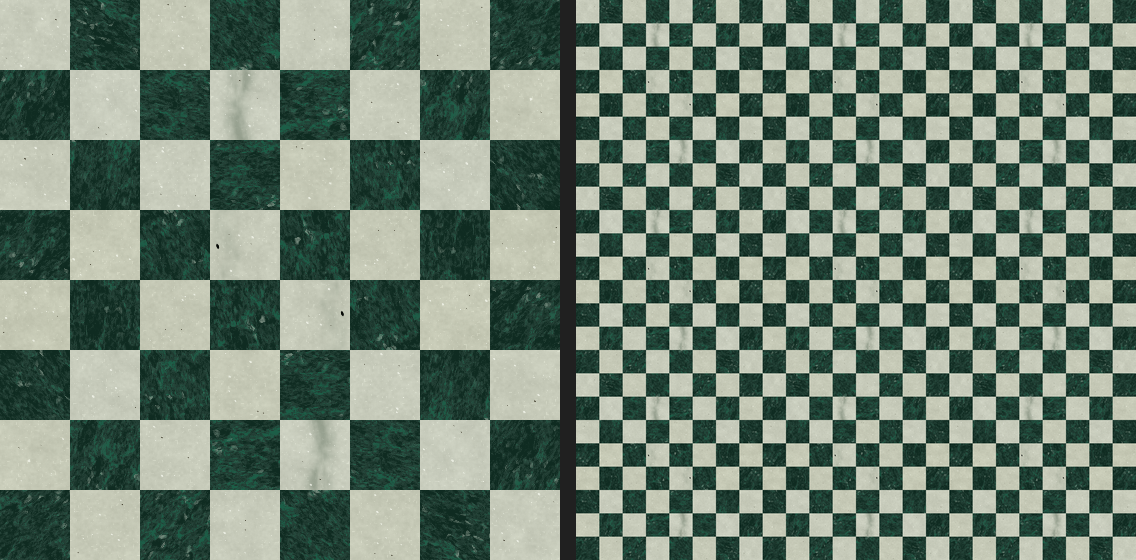
Left: one tile. Right: repeated 3 by 3.
A Shadertoy shader for this pattern:

```glsl
// Polished marble checkerboard: eight by eight tiles of deep green and pale cream stone.
// Each tile gets its own grain from hashed seeds; the lower half is the upper half turned
// by 180 degrees. Canvas edges fall on tile joints, so the floor repeats without a seam.

#define TILES 8.0
#define GREEN_DEEP vec3(0.06, 0.17, 0.13)
#define GREEN_MID vec3(0.14, 0.25, 0.21)
#define GREEN_PALE vec3(0.20, 0.36, 0.30)
#define GREEN_VIVID vec3(0.11, 0.37, 0.28)
#define CHIP_GREY vec3(0.49, 0.56, 0.51)
#define CREAM_SHADE vec3(0.74, 0.755, 0.685)
#define CREAM_LIGHT vec3(0.80, 0.815, 0.745)
#define SMOKE_GREY vec3(0.49, 0.54, 0.47)
#define SPECKS 10
#define PI 3.14159

float hash(vec2 p) {
    return fract(sin(dot(p, vec2(127.1, 311.7))) * 43758.55);
}

vec2 hash2(vec2 p) {
    return vec2(hash(p), hash(p + vec2(17.3, 5.9)));
}

float noise(vec2 p) {
    vec2 i = floor(p), f = fract(p);
    f = f * f * (3.0 - 2.0 * f);
    return mix(mix(hash(i), hash(i + vec2(1, 0)), f.x),
               mix(hash(i + vec2(0, 1)), hash(i + vec2(1, 1)), f.x), f.y);
}

// Centred near zero
float fbm(vec2 p) {
    float sum = -0.48, amp = 0.5;
    for (int i = 0; i < 5; i++) {
        sum += amp * noise(p);
        p = mat2(1.6, 1.2, -1.2, 1.6) * p + 7.3;
        amp *= 0.5;
    }
    return sum;
}

// Angular fragments: x = gap to the next fragment, y = random tone
vec2 shards(vec2 p) {
    vec2 cell = floor(p);
    float near = 9.0, second = 9.0, tone = 0.0;
    for (int y = -1; y <= 1; y++)
    for (int x = -1; x <= 1; x++) {
        vec2 id = cell + vec2(x, y);
        float d = length(id + hash2(id) - p);
        if (d < near) { second = near; near = d; tone = hash(id + 3.7); }
        else second = min(second, d);
    }
    return vec2(second - near, tone);
}

vec3 greenMarble(vec2 q, vec2 tile) {
    vec2 seed = 40.0 * hash2(tile + 2.1);
    float angle = PI * hash(tile + 8.4);
    float c = cos(angle), s = sin(angle);
    vec2 r = mat2(c, s, -s, c) * (q - 0.5);

    // Stretched, warped clouds with fine grain
    vec2 g = r * vec2(4.5, 9.0) + seed;
    vec2 warp = vec2(fbm(g), fbm(g + 9.2));
    float cloud = fbm(g + 2.2 * warp);
    float grain = fbm(r * vec2(24.0, 42.0) + seed + 3.0 * warp);
    vec2 shard = shards(r * vec2(11.0, 15.0) + seed + 2.0 * warp);
    float vein = 1.0 - smoothstep(0.0, 0.035, abs(fbm(g * 1.4 + 2.5 * warp + 21.0)));

    // Tiles near the middle columns are greener
    float vivid = 1.0 - abs(tile.x - 3.5) / 3.5;
    float t = 0.34 + 0.14 * vivid + 0.10 * (hash(tile + 5.5) - 0.5)
            + 1.25 * cloud + 1.1 * grain + 0.22 * (shard.y - 0.5) + 0.13 * vein;
    t -= 0.12 * (1.0 - smoothstep(0.0, 0.12, shard.x));

    vec3 pale = mix(GREEN_PALE, GREEN_VIVID, clamp(0.35 + 0.5 * vivid + 2.0 * warp.x, 0.0, 1.0));
    vec3 col = mix(GREEN_DEEP, GREEN_MID, smoothstep(0.05, 0.55, t));
    col = mix(col, pale, smoothstep(0.45, 0.9, t));

    // Clustered grey chips
    float cluster = smoothstep(0.02, 0.2, fbm(q * 2.5 + seed.yx));
    float chip = step(0.86, shard.y) * smoothstep(0.05, 0.3, shard.x) * cluster;
    return mix(col, CHIP_GREY, chip * clamp(0.55 + 1.5 * grain, 0.0, 0.9));
}

vec3 creamMarble(vec2 q, vec2 tile, float px) {
    vec2 seed = 40.0 * hash2(tile + 6.3);
    float t = 0.57 + 1.3 * fbm(q * 4.0 + seed) + 1.1 * fbm(q * 24.0 + seed);
    vec3 col = mix(CREAM_SHADE, CREAM_LIGHT, t);
    col += (hash(tile + 1.9) - 0.5) * vec3(0.012, 0.016, 0.035);
    col += 0.05 * smoothstep(0.82, 0.98, noise(q * 38.0 + seed));

    // Vertical smoke in one column of tiles, stronger in the upper one
    float smoky = 1.0 - step(0.5, abs(tile.x - 3.0));
    float strong = step(5.0, tile.y);
    float drift = q.x - mix(0.22, 0.43, strong) + 0.35 * fbm(q * vec2(3.0, 4.0) + seed);
    float smoke = exp(-55.0 * drift * drift) * (0.65 + 1.5 * fbm(q * vec2(9.0, 4.0) + seed));
    col = mix(col, SMOKE_GREY, clamp(smoke, 0.0, 1.0) * smoky * mix(0.3, 0.65, strong));

    // White crystals, then small dark pits
    for (int i = 0; i < SPECKS; i++) {
        vec2 id = tile * 11.0 + float(i) * 1.37;
        vec2 d = q - mix(vec2(0.05), vec2(0.95), hash2(id));
        d.x += 0.4 * d.y;
        float size = mix(0.004, 0.018, pow(hash(id + 4.2), 2.0));
        bool pit = i > 7;
        float cover = 1.0 - smoothstep(-px, px, length(d) - (pit ? 0.5 * size + 0.003 : size));
        col = mix(col, pit ? vec3(0.20, 0.18, 0.12) : vec3(0.95, 0.96, 0.92), 0.8 * cover);
    }
    // One long black pit in the faintly smoky tile
    vec2 d = (q - vec2(0.11, 0.48)) * vec2(1.0, 0.55);
    d.x += 0.45 * d.y;
    float hole = 1.0 - smoothstep(-px, px, length(d) - 0.019);
    return mix(col, vec3(0.02, 0.03, 0.02), hole * smoky * (1.0 - strong));
}

void mainImage(out vec4 fragColor, in vec2 fragCoord) {
    vec2 uv = fragCoord / iResolution.xy;
    float px = 0.5 * TILES / iResolution.y;

    // Smooth checker that wraps at the canvas edges
    vec2 side = clamp(sin(PI * TILES * uv) / (PI * px), -1.0, 1.0);
    float green = 0.5 + 0.5 * side.x * side.y;

    vec2 p = TILES * (uv.y < 0.5 ? 1.0 - uv : uv);
    vec2 tile = mod(floor(p), TILES), q = fract(p);
    vec3 col = mix(creamMarble(q, tile, px), greenMarble(q, tile), green);
    fragColor = vec4(clamp(col, 0.0, 1.0), 1.0);
}
```
